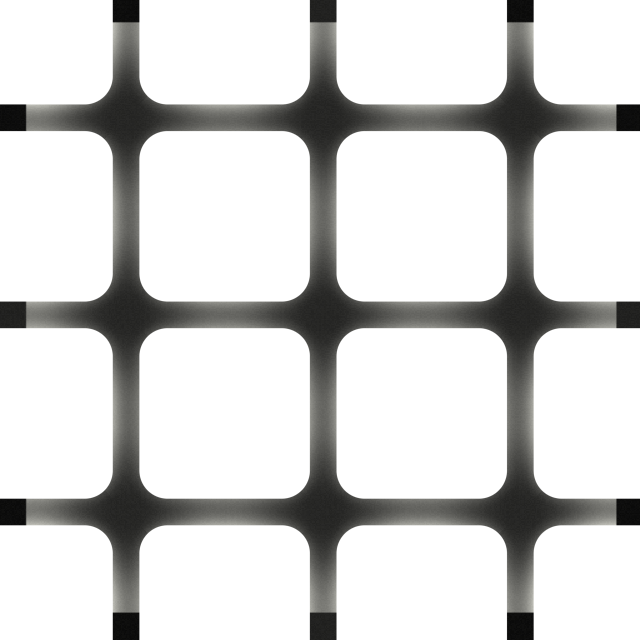
This pattern is drawn by a Shadertoy shader. Its source:

```glsl
// Square wire mesh with filleted crossings, soft grey shading and dark cut ends on white.

float hash(vec2 p) {
    return fract(sin(dot(p, vec2(127.1, 311.7))) * 43758.5453);
}

// Signed depth inside the mesh around one crossing: positive in the wire.
float meshDepth(vec2 q, float halfWidth, float fillet) {
    vec2 k = abs(q) - halfWidth;
    return length(max(fillet - k, 0.0)) - fillet;
}

void mainImage(out vec4 fragColor, in vec2 fragCoord) {
    float size = min(iResolution.x, iResolution.y);
    vec2 p = (fragCoord - 0.5 * iResolution.xy) / size + 0.5;
    float px = 1.0 / size;

    // Three by three crossings; the outer wires run on to the border
    const float pitch = 0.308;
    const float halfWidth = 0.0208;
    vec2 fromCentre = p - vec2(0.505, 0.508);
    vec2 id = clamp(round(fromCentre / pitch), -1.0, 1.0);
    vec2 q = fromCentre - id * pitch;

    float depth = meshDepth(q, halfWidth, 0.044);
    float wire = smoothstep(-0.7 * px, 0.7 * px, depth);

    // Which wire we are on, and the position across it, positive outwards
    bool vertical = abs(q.x) < abs(q.y);
    float wireId = vertical ? id.x : id.y;
    float outward = wireId * (vertical ? q.x : q.y) / halfWidth;

    // Dark crossings, paler spans, bright rims
    float span = smoothstep(0.015, 0.145, length(q));
    float rim = 1.0 - clamp(depth / halfWidth, 0.0, 1.0);
    vec2 border = abs(p - vec2(0.502, 0.504));
    float reach = max(border.x, border.y);
    float tone = mix(0.15, 0.40, span) + 0.10 * rim * rim;
    tone += span * (0.09 * rim * rim + 0.09 * outward);
    tone += 0.08 * smoothstep(0.36, 0.46, reach);

    // Cut ends: nearly black on the outer wires, softer on the middle ones
    float endTone = wireId == 0.0 ? 0.13 : 0.05;
    tone = mix(tone, endTone, smoothstep(-px, px, reach - 0.4612));

    // Fine grain
    tone += 0.025 * (hash(floor(p * 512.0)) - 0.5);

    vec3 grey = tone * vec3(1.0, 1.0, 0.96);
    fragColor = vec4(mix(vec3(1.0), grey, wire), 1.0);
}
```
